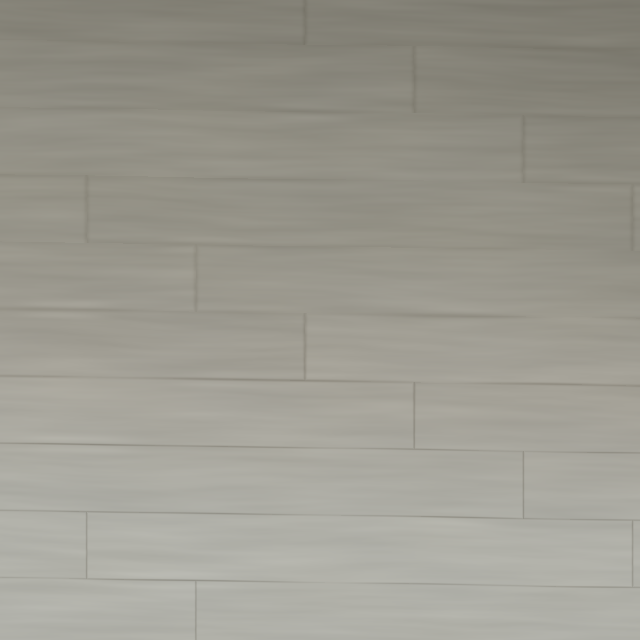
A Shadertoy shader for this texture:

```glsl
// Pale grey wooden floor: staggered planks with soft grain, fading into shade.

const float ROW_HEIGHT = 0.105;     // plank width, in canvas heights
const float ROW_OFFSET = 0.0073;    // part of the lowest row that is cut off
const float PLANK_LENGTH = 0.853;
const float FIRST_JOINT = 0.306;    // end joint of the lowest row
const float STAGGER = 0.2;          // joint shift per row, in plank lengths
const float TILT = 0.0155;          // fall of the rows towards the right
const float SEAM_SHARP = 0.0014;    // seam half width in the bright area
const float SEAM_SOFT = 0.0040;     // seam half width in the shaded area
const float SEAM_DEPTH = 0.115;
const float GRAIN_DEPTH = 0.042;
const float TONE_SPREAD = 0.014;    // brightness difference between planks

const vec3 LIGHT_WOOD = vec3(0.690, 0.690, 0.660);
const vec3 MID_WOOD   = vec3(0.645, 0.633, 0.595);
const vec3 DIM_WOOD   = vec3(0.583, 0.573, 0.530);
const vec3 DARK_WOOD  = vec3(0.520, 0.510, 0.468);
const vec3 SEAM_TINT  = vec3(0.95, 1.0, 1.05);

float hash(vec2 p) {
    p = fract(p * vec2(0.1031, 0.1137));
    p += dot(p, p.yx + 33.33);
    return fract((p.x + p.y) * p.x * 97.3);
}

vec2 gradient(vec2 cell) {
    float angle = 6.2832 * hash(cell + 17.0);
    return vec2(cos(angle), sin(angle));
}

// Gradient noise, roughly -0.7 to 0.7
float noise(vec2 p) {
    vec2 i = floor(p), f = p - i;
    vec2 u = f * f * f * (f * (f * 6.0 - 15.0) + 10.0);
    vec2 e = vec2(1.0, 0.0);
    float low = mix(dot(gradient(i), f), dot(gradient(i + e), f - e), u.x);
    float high = mix(dot(gradient(i + e.yx), f - e.yx),
                     dot(gradient(i + 1.0), f - 1.0), u.x);
    return mix(low, high, u.y);
}

// Long fibres, shifted for every plank and bent slightly
float woodGrain(vec2 p, float seed) {
    p.y += 0.012 * noise(p * vec2(3.0, 7.0) + seed * 31.0);
    p += seed * vec2(19.0, 7.0);
    float broad = noise(p * vec2(3.0, 34.0));
    float fine = noise(p * vec2(5.5, 80.0) + 40.0);
    float hair = noise(p * vec2(13.0, 165.0) + 90.0);
    return 0.55 * broad + 0.5 * fine + 0.22 * hair;
}

float line(float dist, float halfWidth) {
    return exp(-dist * dist / (halfWidth * halfWidth));
}

// Shade deepens upwards, and a little towards the right
vec3 floorLight(vec2 uv) {
    float h = uv.y + 0.07 * (uv.x - 0.5) + 0.02 * noise(uv * 2.5 + 5.0);
    vec3 c = mix(LIGHT_WOOD, MID_WOOD, smoothstep(0.12, 0.46, h));
    c = mix(c, DIM_WOOD, smoothstep(0.36, 0.68, h));
    c = mix(c, DARK_WOOD, smoothstep(0.66, 1.03, h));
    return c - 0.025 * smoothstep(0.55, 1.0, uv.x) * smoothstep(0.3, 0.9, uv.y);
}

void mainImage(out vec4 fragColor, in vec2 fragCoord) {
    vec2 uv = fragCoord / iResolution.xy;
    float pixel = 1.0 / iResolution.y;

    // Plank layout
    vec2 p = vec2(uv.x, uv.y + TILT * uv.x + ROW_OFFSET);
    p.y += 0.0015 * noise(vec2(uv.x * 4.0, floor(uv.y * 3.0)));
    float row = floor(p.y / ROW_HEIGHT);
    float along = (p.x - FIRST_JOINT) / PLANK_LENGTH + STAGGER * row;
    float seed = hash(vec2(floor(along) + 5.0, row + 3.0));

    // Signed distances to the nearest row seam and end joint
    float seamRow = floor(p.y / ROW_HEIGHT + 0.5);
    float seamDist = p.y - seamRow * ROW_HEIGHT;
    float jointDist = (along - floor(along + 0.5)) * PLANK_LENGTH;

    // Wood surface
    float shade = smoothstep(0.28, 0.62, uv.y);
    vec3 color = floorLight(uv);
    color += TONE_SPREAD * (seed - 0.5);
    color += GRAIN_DEPTH * woodGrain(p, seed);
    color += 0.008 * noise(uv * vec2(5.0, 12.0) + 60.0) * vec3(1.0, 0.8, 0.3);

    // Dark gaps with uneven wear, and pale worn edges beside them
    float halfWidth = max(mix(SEAM_SHARP, SEAM_SOFT, shade), 0.7 * pixel);
    float wear = noise(vec2(uv.x * 5.0, seamRow * 3.7 + 0.5));
    float seam = line(seamDist, halfWidth) * clamp(0.65 + 1.1 * wear, 0.15, 1.0);
    float joint = line(jointDist, halfWidth) * 0.8;
    float gap = max(seam * mix(1.0, 0.22, shade), joint * mix(1.0, 0.38, shade));
    float edge = line(abs(seamDist) - 0.009, 0.005) * smoothstep(0.0, 0.5, wear);
    color += 0.022 * edge - SEAM_DEPTH * gap * SEAM_TINT;

    fragColor = vec4(clamp(color, 0.0, 1.0), 1.0);
}
```
